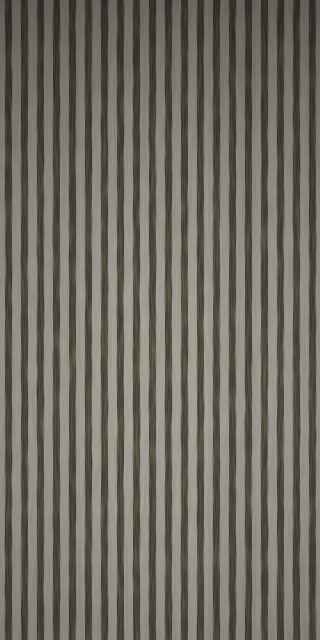
This texture is drawn by a Shadertoy shader. Its source:

```glsl
const float SLATS = 20.0;            // repeats across; each runs the full height
const float GROOVE_CENTER = 0.53;    // position inside one repeat
const float GROOVE_HALF_WIDTH = 0.215;
const float EDGE_SOFTNESS = 0.055;
const float EDGE_WOBBLE = 0.07;
const vec3 SLAT_COLOR = vec3(0.635, 0.630, 0.597);
const vec3 SLAT_STAIN = vec3(0.590, 0.565, 0.505);
const vec3 GROOVE_COLOR = vec3(0.325, 0.297, 0.242);
const vec2 FINE_GRAIN = vec2(190.0, 24.0);   // cells across and up
const vec2 BROAD_GRAIN = vec2(75.0, 9.0);
const float GROOVE_GRAIN = 0.60;
const float SLAT_GRAIN = 0.09;
const float REPEAT_VARIATION = 0.05;
const float LIGHT_HEIGHT = 0.40;     // brightest level of the wall
const float TOP_FALLOFF = 0.36;
const float BOTTOM_FALLOFF = 0.13;
const float SIDE_FALLOFF = 0.08;

vec2 hash2(vec2 p) {
    vec2 q = vec2(dot(p, vec2(127.1, 311.7)), dot(p, vec2(269.5, 183.3)));
    return fract(sin(q) * 43758.5);
}

// Distance to the nearest scattered point, centred near zero
float cellular(vec2 p) {
    vec2 cell = floor(p);
    float nearest = 4.0;
    for (int j = -1; j <= 1; j++) {
        for (int i = -1; i <= 1; i++) {
            vec2 id = cell + vec2(i, j);
            vec2 offset = id + hash2(id) - p;
            nearest = min(nearest, dot(offset, offset));
        }
    }
    return sqrt(nearest) - 0.45;
}

// Uneven light: dim at the top, gently fading to the sides and base
float wallLight(vec2 uv) {
    float rise = uv.y - LIGHT_HEIGHT;
    float up = max(rise, 0.0) / (1.0 - LIGHT_HEIGHT);
    float down = max(-rise, 0.0) / LIGHT_HEIGHT;
    float side = 2.0 * uv.x - 1.0;
    return (1.0 - TOP_FALLOFF * up * up - BOTTOM_FALLOFF * down * down)
         * (1.0 - SIDE_FALLOFF * side * side);
}

void mainImage(out vec4 fragColor, in vec2 fragCoord) {
    vec2 uv = fragCoord / iResolution.xy;
    float slat = uv.x * SLATS;
    float id = floor(slat);
    vec2 seed = hash2(vec2(id, 7.0));

    // Wood grain, stretched along the slats and slightly bent
    float bend = 0.0012 * sin(uv.y * 17.0 + seed.x * 6.28)
               + 0.0006 * sin(uv.y * 43.0 + seed.y * 6.28);
    vec2 grainUv = uv + vec2(bend, 0.0);
    float fine = cellular(grainUv * FINE_GRAIN);
    float broad = cellular(grainUv * BROAD_GRAIN + 31.0);
    float grain = 0.65 * fine + 0.35 * broad;

    // Groove mask with a frayed edge
    float edge = abs(fract(slat) - GROOVE_CENTER) - GROOVE_HALF_WIDTH;
    edge += EDGE_WOBBLE * grain;
    float softness = max(EDGE_SOFTNESS, 0.7 * SLATS / iResolution.x);
    float groove = 1.0 - smoothstep(-softness, softness, edge);

    // Pale faces carry faint stains, grooves carry strong streaks
    float stain = smoothstep(-0.05, 0.35, broad) * 0.55;
    vec3 face = mix(SLAT_COLOR, SLAT_STAIN, stain) * (1.0 + SLAT_GRAIN * grain);
    vec3 streaks = GROOVE_COLOR * (1.0 + GROOVE_GRAIN * grain);
    vec3 color = mix(face, streaks, groove);

    color *= 1.0 + REPEAT_VARIATION * (seed.x - 0.5);
    fragColor = vec4(color * wallLight(uv), 1.0);
}
```
